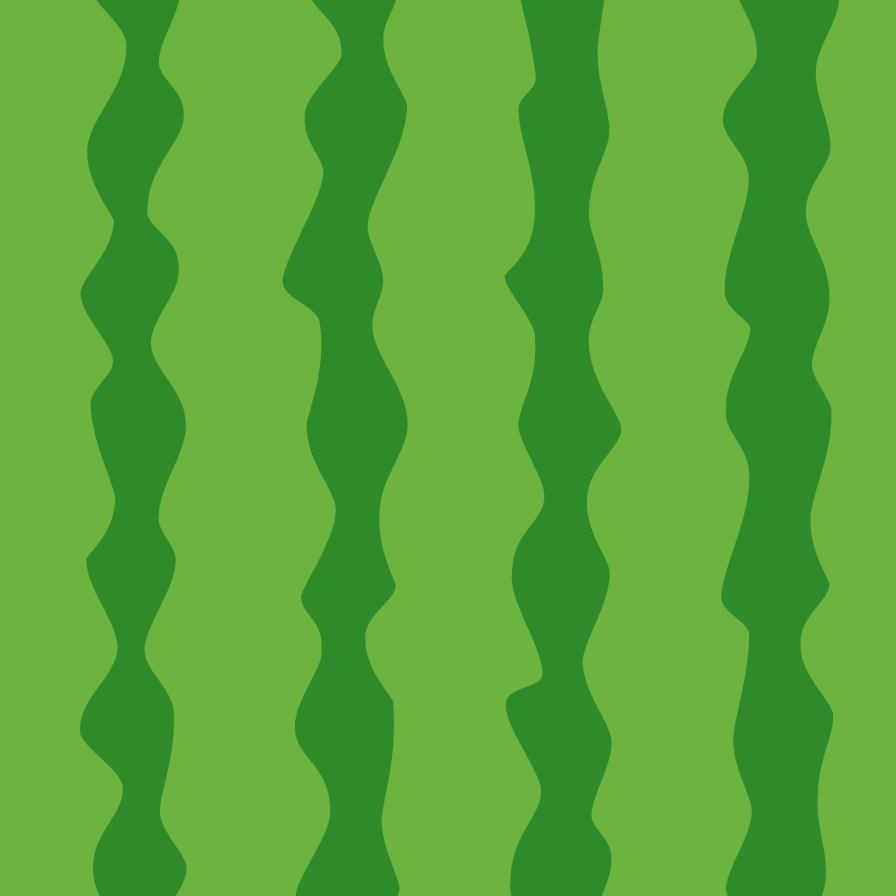
Give the GLSL for this pattern, as a Shadertoy shader.

```glsl
// Four wavy dark green vertical stripes on light green, like watermelon rind.

const vec3 LIGHT_GREEN = vec3(0.425, 0.702, 0.249);
const vec3 DARK_GREEN = vec3(0.184, 0.541, 0.160);

const int STRIPE_COUNT = 4;
const float FIRST_CENTRE = 0.149;
const float SPACING = 0.240;
const float WAVES = 12.0;       // edge turning points per canvas height
const float WAVE_DEPTH = 0.0165;
const float SWAY_WAVES = 4.5;   // slow drift shared by both edges
const float SWAY_DEPTH = 0.006;

// Sine-free hash to 0..1
float hash(vec2 p) {
    vec3 q = fract(vec3(p.xyx) * 0.1031);
    q += dot(q, q.yzx + 33.33);
    return fract((q.x + q.y) * q.z);
}

// Height of a turning point, jittered within its cell
float knotHeight(float k, float seed) {
    return k + 0.6 * hash(vec2(k + 50.0, seed));
}

// Turning points alternate between bulge and notch
float knotReach(float k, float seed) {
    float side = mod(k, 2.0) < 0.5 ? 1.0 : -1.0;
    return side * mix(0.5, 1.5, hash(vec2(k + 90.0, seed + 7.0)));
}

// Irregular wave through the turning points, with uneven easing
float wobble(float y, float seed) {
    float k = floor(y);
    if (y < knotHeight(k, seed)) k -= 1.0;
    float low = knotHeight(k, seed);
    float high = knotHeight(k + 1.0, seed);
    float t = clamp((y - low) / (high - low), 0.0, 1.0);
    t = pow(t, mix(0.6, 1.4, hash(vec2(k + 20.0, seed + 3.0))));
    return mix(knotReach(k, seed), knotReach(k + 1.0, seed),
               smoothstep(0.0, 1.0, t));
}

// Signed offset outside one edge; the lean lets waves overhang
float edgeOffset(float outward, float y, float halfWidth, float depth, float seed) {
    float lean = mix(-0.6, 0.6, hash(vec2(seed, 11.0)));
    float leaningY = y + lean * (outward - halfWidth);
    return outward - halfWidth - depth * wobble(leaningY * WAVES, seed);
}

// Negative inside the stripe
float stripe(vec2 p, float halfWidth, float depth, float seed) {
    float x = p.x - SWAY_DEPTH * wobble(p.y * SWAY_WAVES, seed + 5.0);
    float left = edgeOffset(-x, p.y, halfWidth, depth, seed + 1.0);
    float right = edgeOffset(x, p.y, halfWidth, depth * 0.85, seed + 2.0);
    return max(left, right);
}

void mainImage(out vec4 fragColor, in vec2 fragCoord) {
    vec2 uv = fragCoord / iResolution.xy;

    // Stripes grow wider and calmer from left to right
    float d = 1.0;
    for (int i = 0; i < STRIPE_COUNT; i++) {
        float n = float(i);
        vec2 p = vec2(uv.x - FIRST_CENTRE - SPACING * n, uv.y);
        float halfWidth = 0.0365 + 0.003 * n;
        float depth = WAVE_DEPTH * (1.1 - 0.08 * n);
        d = min(d, stripe(p, halfWidth, depth, 17.0 * n + 4.0));
    }

    // Smooth the boundary over about one pixel
    float blur = max(fwidth(d), 1e-5);
    float cover = clamp(0.5 - d / blur, 0.0, 1.0);
    fragColor = vec4(mix(LIGHT_GREEN, DARK_GREEN, cover), 1.0);
}
```
